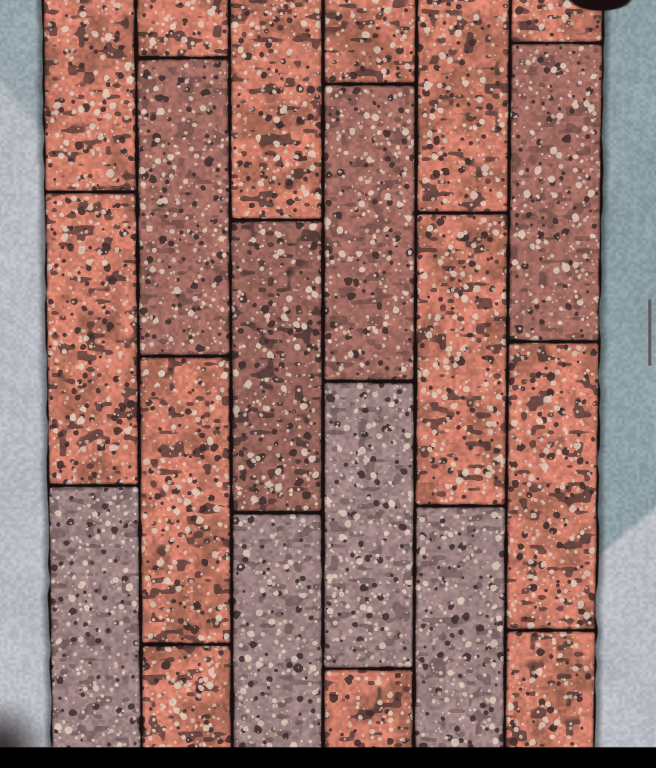
This texture is drawn by a WebGL 1 fragment shader. Its source:

```glsl
precision highp float;
// Six columns of staggered speckled bricks, orange and charred, on grey stone.
uniform vec2 u_resolution;

// Layout, in units of canvas height, measured from the top
const float COLUMNS = 6.0;
const float CENTER_X = 0.4206;
const float HALF_WIDTH = 0.366;
const float TAPER = 0.012;
const float FORESHORTEN = 0.0465;
const float ROW_PITCH = 0.398;
const vec3 EVEN_JOINTS = vec3(0.2529, 0.2903, 0.2809);
const vec3 ODD_JOINTS = vec3(0.0758, 0.1100, 0.0561);
const float JOINT_HALF = 0.0021;
const float BAND_TOP = 0.973;

// Colours
const vec3 ORANGE = vec3(0.87, 0.57, 0.43);
const vec3 SALMON = vec3(0.85, 0.52, 0.44);
const vec3 BURNT = vec3(0.62, 0.39, 0.32);
const vec3 CHAR_BROWN = vec3(0.37, 0.30, 0.28);
const vec3 CHAR_GREY = vec3(0.36, 0.34, 0.35);
const vec3 RIM_RED = vec3(0.66, 0.44, 0.40);
const vec3 RIM_LILAC = vec3(0.64, 0.53, 0.53);
const vec3 JOINT = vec3(0.10, 0.06, 0.06);
const vec3 PALE_GRIT = vec3(0.90, 0.82, 0.75);
const vec3 DARK_GRIT = vec3(0.24, 0.18, 0.18);
const vec3 STONE_LIGHT = vec3(0.73, 0.74, 0.77);
const vec3 STONE_BLUE = vec3(0.55, 0.62, 0.64);

float hash(vec2 p) {
  return fract(sin(dot(p, vec2(127.1, 311.7))) * 43758.5453);
}

float noise(vec2 p) {
  vec2 i = floor(p), f = fract(p);
  f = f * f * (3.0 - 2.0 * f);
  return mix(mix(hash(i), hash(i + vec2(1.0, 0.0)), f.x),
             mix(hash(i + vec2(0.0, 1.0)), hash(i + 1.0), f.x), f.y);
}

float fbm(vec2 p) {
  float sum = 0.0, amp = 0.53;
  for (int i = 0; i < 4; i++) {
    sum += amp * noise(p);
    p = p * 2.03 + 17.3;
    amp *= 0.5;
  }
  return sum;
}

// Scattered irregular grains; share is the part of cells that hold one
float grit(vec2 p, float scale, float share, float seed) {
  vec2 g = p * scale, cell = floor(g);
  float soft = 0.7 * scale / u_resolution.y, mask = 0.0;
  float ragged = 0.7 + 0.6 * noise(g * 3.0);
  for (int j = -1; j <= 1; j++) {
    for (int i = -1; i <= 1; i++) {
      vec2 c = cell + vec2(float(i), float(j));
      vec2 spot = c + vec2(hash(c + seed + 3.1), hash(c + seed + 7.7));
      float size = hash(c + seed + 5.3);
      float r = mix(0.13, 0.36, size * size);
      float on = step(hash(c + seed), share);
      float d = length(g - spot) * ragged;
      mask = max(mask, on * (1.0 - smoothstep(r - soft, r + soft, d)));
    }
  }
  return mask;
}

// Stone slabs at both sides
vec3 stone(vec2 p) {
  float right = step(CENTER_X, p.x);
  float slab = smoothstep(-0.006, 0.006, p.y - 0.723 + (p.x - 0.781) * 0.86);
  float corner = 1.0 - smoothstep(-0.02, 0.02, p.y - 0.11 - p.x * 1.1);
  vec3 col = mix(STONE_LIGHT, STONE_BLUE, mix(corner * 0.7, 1.0 - slab, right));
  col += 0.10 * (noise(p * 260.0) - 0.5) + 0.08 * (fbm(p * 14.0) - 0.5);
  return mix(col, JOINT, 0.8 * (1.0 - smoothstep(0.0, 0.075, length(p - vec2(0.0, 0.975)))));
}

// Face of one brick; edge is the distance to its border
vec3 brickFace(vec2 p, float edge, float col, float row) {
  float odd = mod(col, 2.0);
  float extra = step(abs(col - 3.0) + abs(row - 2.0), 0.5);
  float charred = max(step(abs(row - 2.0 + odd), 0.5), extra);
  float greyish = step(1.5, row);
  float toasted = step(abs(col - 2.0) + abs(row - 1.0), 0.5);
  float mottle = fbm(p * vec2(34.0, 26.0) + col * 5.0 + row * 9.0);
  float streak = fbm(p * vec2(65.0, 13.0) + col * 7.0);
  float depth = edge + 0.020 * (mottle - 0.5);

  vec3 fired = mix(SALMON, ORANGE, smoothstep(0.004, 0.035, depth));
  fired = mix(fired, BURNT, 0.75 * smoothstep(0.44, 0.70, mottle));
  fired = mix(fired, RIM_RED * 0.92, toasted * (1.0 - smoothstep(0.008, 0.026, depth)));
  vec3 core = mix(CHAR_BROWN, CHAR_GREY, greyish);
  core = mix(core, BURNT * 0.85, 0.55 * smoothstep(0.5, 0.72, streak));
  core *= 1.0 - 0.2 * exp(-pow((depth - 0.019) / 0.004, 2.0));
  vec3 burnt = mix(mix(RIM_RED, RIM_LILAC, greyish), core, smoothstep(0.009, 0.018, depth));
  vec3 face = mix(fired, burnt, charred);

  // Grain, pits and grit
  face *= 0.88 + 0.24 * noise(p * 230.0);
  float pits = smoothstep(0.66, 0.78, noise(p * vec2(85.0, 135.0) + 31.0));
  face = mix(face, DARK_GRIT, pits * mix(0.65, 0.35, charred));
  face = mix(face, DARK_GRIT, 0.85 * grit(p, 66.0, 0.45, 11.0));
  face = mix(face, PALE_GRIT, 0.85 * grit(p, 72.0, 0.42, 29.0));
  return mix(face, PALE_GRIT, 0.7 * grit(p, 125.0, 0.28, 47.0));
}

void main() {
  float px = 1.0 / u_resolution.y;
  vec2 p = vec2(gl_FragCoord.x, u_resolution.y - gl_FragCoord.y) * px;

  // Column and row of the brick, with a per-column stagger
  float halfWidth = HALF_WIDTH - TAPER * p.y;
  float u = ((p.x - CENTER_X) / halfWidth + 1.0) * 0.5 * COLUMNS;
  float col = clamp(floor(u), 0.0, COLUMNS - 1.0);
  vec3 pick = vec3(lessThan(abs(vec3(0.0, 1.0, 2.0) - floor(col * 0.5)), vec3(0.5)));
  float start = dot(pick, mix(EVEN_JOINTS, ODD_JOINTS, mod(col, 2.0)));
  float v = (p.y * (1.0 + FORESHORTEN * p.y) - start) / ROW_PITCH + 1.0;

  // Distance to the worn brick border
  vec2 size = vec2(2.0 * halfWidth / COLUMNS, ROW_PITCH / (1.0 + 2.0 * FORESHORTEN * p.y));
  vec2 inset = (0.5 - abs(vec2(u - col, fract(v)) - 0.5)) * size;
  vec2 bend = max(0.006 - inset, 0.0);
  float edge = min(min(inset.x, inset.y), 0.006 - length(bend));
  edge += 0.0030 * (fbm(p * 55.0) - 0.52);

  vec3 face = brickFace(p, edge, col, floor(v));
  face *= mix(0.72, 1.0, smoothstep(JOINT_HALF, 0.007, edge));
  vec3 color = mix(JOINT, face, smoothstep(-px, px, edge - JOINT_HALF));

  // Ground beyond the paving, with a narrow shadow
  float outside = abs(p.x - CENTER_X) - halfWidth + 0.004 * (noise(p * 45.0) - 0.5);
  vec3 ground = stone(p) * mix(0.6, 1.0, smoothstep(0.0, 0.012, outside));
  color = mix(color, ground, smoothstep(-px, px, outside));

  // Dark cap, side bar and bottom band
  float cap = length((p - vec2(0.782, -0.003)) / vec2(0.040, 0.017)) - 1.0;
  color = mix(color, JOINT, 1.0 - smoothstep(-0.1, 0.1, cap));
  vec2 bar = abs(p - vec2(0.846, 0.433)) - vec2(0.002, 0.043);
  color = mix(color, CHAR_GREY, 1.0 - smoothstep(-px, px, max(bar.x, bar.y)));
  color = mix(color, vec3(0.0), smoothstep(-px, px, p.y - BAND_TOP));
  gl_FragColor = vec4(clamp(color, 0.0, 1.0), 1.0);
}
```
